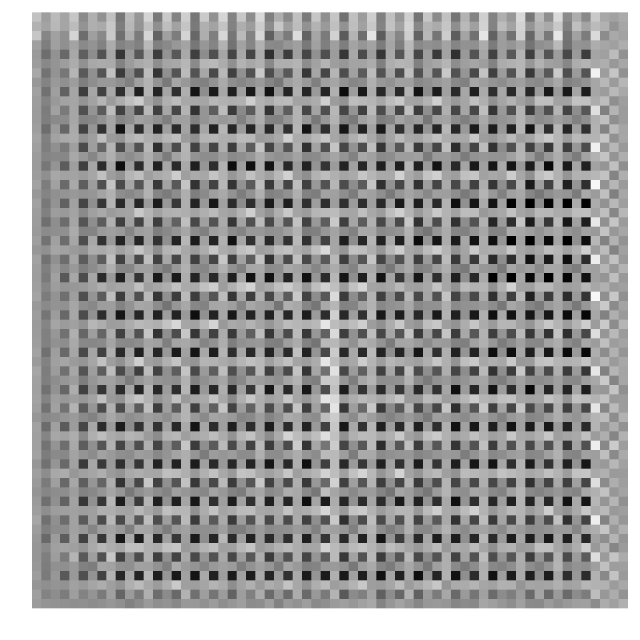
A Shadertoy shader for this pattern:

```glsl
// A 64 x 64 mosaic of grey squares on white: a woven 4 x 4 tile, 16 repeats each way.
// Contrast fades to column stripes at the top and left; soft spots, gradient noise
// and a per-cell hash vary the repeats. Supersampling smooths the cell edges.

const float CELLS = 64.0;
const vec2  ORIGIN = vec2(0.0500, 0.0495);  // lower left corner of the mosaic
const float SIZE = 0.931;                   // side of the mosaic
const float PAPER = 1.0;
const float MID_GREY = 0.58;
const float LEFT_FADE = 9.0;                // fade widths in cells
const float TOP_FADE = 8.0;
const float BOTTOM_FADE = 4.0;
const float RIGHT_EDGE = 60.0;              // first column of the pale right border
const float GRAIN = 0.06;                   // cell to cell variation
const float DRIFT = 0.25;                   // slow variation of contrast
const int   SAMPLES = 3;                    // supersamples per axis

// Grey levels of one repeat, rows from the top
const float TILE[16] = float[16](
    0.66, 0.12, 0.61, 0.15,
    0.66, 0.62, 0.70, 0.76,
    0.72, 0.24, 0.60, 0.31,
    0.65, 0.56, 0.52, 0.61);

float hash(vec2 p) {
    vec3 q = fract(vec3(p.xyx) * 0.1031);
    q += dot(q, q.yzx + 33.33);
    return fract((q.x + q.y) * q.z);
}

vec2 gradient(vec2 p) {
    float angle = 6.2832 * hash(p);
    return vec2(cos(angle), sin(angle));
}

float gradientNoise(vec2 p) {
    vec2 i = floor(p), f = p - i;
    vec2 u = f * f * f * (f * (f * 6.0 - 15.0) + 10.0);
    vec2 e = vec2(0.0, 1.0);
    float low = mix(dot(gradient(i), f), dot(gradient(i + e.yx), f - e.yx), u.x);
    float high = mix(dot(gradient(i + e.xy), f - e.xy),
                     dot(gradient(i + e.yy), f - e.yy), u.x);
    return mix(low, high, u.y);
}

float softSpot(vec2 p, vec2 centre, vec2 radius) {
    vec2 d = (p - centre) / radius;
    return exp(-dot(d, d));
}

// Grey of one cell; column counts from the left, row from the top
float cellGrey(vec2 cell) {
    int column = int(cell.x) % 4;
    int row = int(cell.y) % 4;
    float tile = TILE[row * 4 + column];
    float columnMean = 0.0;
    for (int k = 0; k < 4; k++) columnMean += 0.25 * TILE[k * 4 + column];

    // Edge fades: stripes survive longer than the woven detail
    float left = clamp((cell.x + 0.5) / LEFT_FADE, 0.0, 1.0);
    float top = clamp((cell.y + 0.5) / TOP_FADE, 0.0, 1.0);
    float bottom = clamp((CELLS - cell.y) / BOTTOM_FADE, 0.0, 1.0);
    float stripes = (columnMean - MID_GREY) * mix(0.35, 1.0, left);
    float contrast = left * top * (1.0 + DRIFT * gradientNoise(cell / 9.0));
    float grey = MID_GREY + bottom * (stripes + (tile - columnMean) * contrast);
    grey += 0.13 * (1.0 - smoothstep(0.0, 4.0, cell.y));
    if (row == 2 && column == 0) grey += 0.13 * (1.0 - top);

    // Darker weave to the right, paler squares along the centre
    float dark = 1.0 - smoothstep(0.30, 0.45, tile);
    grey -= 0.17 * dark * softSpot(cell, vec2(57.0, 25.0), vec2(8.0, 11.0));
    float pale = softSpot(cell, vec2(31.5, 39.0), vec2(3.0, 13.0));
    if (column == 0 || column == 3) grey += 0.14 * pale;

    // Pale checks on the right border, with white squares on its first column
    if (cell.x > RIGHT_EDGE) {
        float check = mod(cell.x + cell.y, 2.0);
        float strength = top * bottom * mix(1.0, 0.3, step(CELLS - 1.5, cell.x));
        grey = 0.63 + strength * (0.11 - 0.18 * check);
    } else if (cell.x == RIGHT_EDGE && row == 2) {
        grey += 0.20 * top * bottom;
    }

    float grain = GRAIN * mix(0.5, 1.0, left);
    return clamp(grey + grain * (2.0 * hash(cell + 7.0) - 1.0), 0.0, 1.0);
}

float mosaic(vec2 uv) {
    vec2 p = (uv - ORIGIN) / SIZE;
    if (any(lessThan(p, vec2(0.0))) || any(greaterThanEqual(p, vec2(1.0)))) return PAPER;
    vec2 cell = min(floor(vec2(p.x, 1.0 - p.y) * CELLS), CELLS - 1.0);
    return cellGrey(cell);
}

void mainImage(out vec4 fragColor, in vec2 fragCoord) {
    float total = 0.0;
    for (int j = 0; j < SAMPLES; j++) {
        for (int i = 0; i < SAMPLES; i++) {
            vec2 offset = (vec2(i, j) + 0.5) / float(SAMPLES) - 0.5;
            total += mosaic((fragCoord + offset) / iResolution.xy);
        }
    }
    fragColor = vec4(vec3(total / float(SAMPLES * SAMPLES)), 1.0);
}
```
